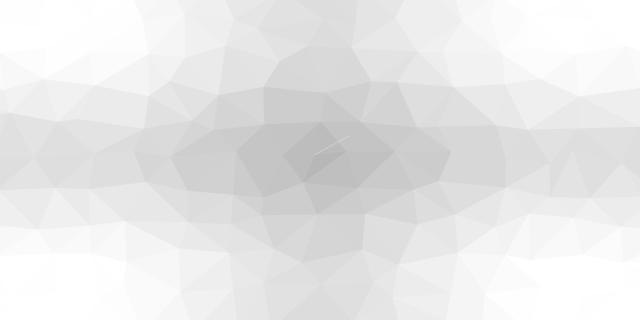
This background is drawn by a Shadertoy shader. Its source:

```glsl
const vec2 CELL = vec2(0.0703, 0.1055);      // mesh cell, as a share of the canvas
const vec2 MESH_ORIGIN = vec2(0.492, 0.515); // vertex pinned in the middle
const vec2 JITTER = vec2(0.31, 0.27);        // vertex displacement, in cells
const vec2 SHADE_CENTER = vec2(0.5, 0.51);
const float WHITE_MARGIN = 0.34;             // share of each half left white
const float FALLOFF = 1.1;
const float DARKNESS = 0.145;                // contribution of each axis
const float FACET_NOISE = 0.008;
const vec2 SLIVER_START = vec2(0.492, 0.517);
const vec2 SLIVER_END = vec2(0.545, 0.575);
const float SLIVER_HALF_WIDTH = 0.0012;
const float SLIVER_STRENGTH = 0.45;
const float SLIVER_GREY = 0.92;

vec2 hash2(vec2 p) {
    vec3 q = fract(p.xyx * vec3(0.1031, 0.1030, 0.0973) + 0.37);
    q += dot(q, q.yzx + 33.33);
    return fract((q.xx + q.yz) * q.zy);
}

// Jittered lattice vertex, in cell units
vec2 meshVertex(vec2 id) {
    if (id == vec2(0.0)) return id;
    return id + (2.0 * hash2(id + 57.0) - 1.0) * JITTER;
}

float edgeDistance(vec2 p, vec2 a, vec2 b) {
    vec2 e = b - a, d = p - a;
    return (e.x * d.y - e.y * d.x) / length(e);
}

// Grey of a facet: two crossing soft bands, darkest where they overlap
float facetGrey(vec2 middle) {
    vec2 uv = MESH_ORIGIN + middle * CELL;
    vec2 nearness = 1.0 - 2.0 * abs(uv - SHADE_CENTER);
    vec2 band = clamp((nearness - WHITE_MARGIN) / (1.0 - WHITE_MARGIN), 0.0, 1.0);
    band = pow(band, vec2(FALLOFF));
    float variation = (hash2(floor(middle * 64.0)).x - 0.5) * FACET_NOISE;
    return min(1.0, 1.0 - DARKNESS * (band.x + band.y) + variation);
}

// Adds a counterclockwise triangle as (weighted grey, weight)
void addFacet(inout vec2 total, vec2 p, vec2 a, vec2 b, vec2 c, float pixel) {
    float inside = min(edgeDistance(p, a, b),
                       min(edgeDistance(p, b, c), edgeDistance(p, c, a)));
    float coverage = clamp(inside / pixel + 0.5, 0.0, 1.0);
    total += coverage * vec2(facetGrey((a + b + c) / 3.0), 1.0);
}

float segmentDistance(vec2 p, vec2 a, vec2 b) {
    vec2 d = p - a, e = b - a;
    return length(d - e * clamp(dot(d, e) / dot(e, e), 0.0, 1.0));
}

void mainImage(out vec4 fragColor, in vec2 fragCoord) {
    vec2 uv = fragCoord / iResolution.xy;
    vec2 aspect = vec2(iResolution.x / iResolution.y, 1.0);
    vec2 cellSize = CELL * aspect;
    vec2 p = (uv - MESH_ORIGIN) / CELL;
    float pixel = 1.0 / (CELL.y * iResolution.y);

    // Split every nearby quad along its shorter diagonal
    vec2 total = vec2(0.0);
    for (int j = -1; j <= 1; j++)
    for (int i = -1; i <= 1; i++) {
        vec2 id = floor(p) + vec2(float(i), float(j));
        vec2 a = meshVertex(id);
        vec2 b = meshVertex(id + vec2(1.0, 0.0));
        vec2 c = meshVertex(id + vec2(1.0, 1.0));
        vec2 d = meshVertex(id + vec2(0.0, 1.0));
        if (length((c - a) * cellSize) < length((d - b) * cellSize)) {
            addFacet(total, p, a, b, c, pixel);
            addFacet(total, p, a, c, d, pixel);
        } else {
            addFacet(total, p, a, b, d, pixel);
            addFacet(total, p, b, c, d, pixel);
        }
    }
    float grey = total.y > 0.0 ? total.x / total.y : facetGrey(p);

    // Thin bright sliver beside the middle vertex
    float dist = segmentDistance(uv * aspect, SLIVER_START * aspect, SLIVER_END * aspect);
    float blur = 1.0 / iResolution.y;
    float sliver = 1.0 - smoothstep(-blur, blur, dist - SLIVER_HALF_WIDTH);
    grey = mix(grey, SLIVER_GREY, sliver * SLIVER_STRENGTH);

    fragColor = vec4(vec3(grey), 1.0);
}
```
